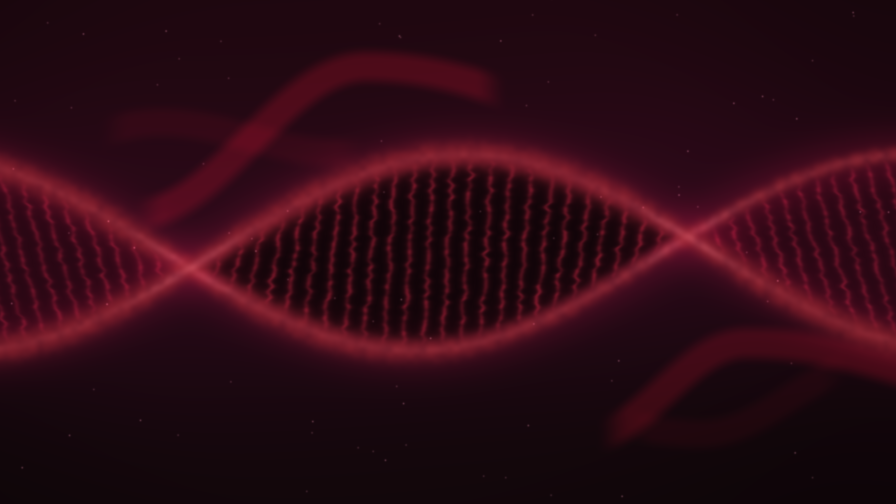
Reproduce this background procedurally as a WebGL 2 fragment shader.

```glsl
#version 300 es
precision highp float;
uniform vec2 u_resolution;
out vec4 fragColor;

const float PI = 3.14159265;
const float TWIST = 3.18;
const float AMPLITUDE = 0.192;
const float SPACING = 0.0382;

float hash(vec2 p) {
    vec3 q = fract(vec3(p.xyx) * 0.1031);
    q += dot(q, q.yzx + 33.33);
    return fract((q.x + q.y) * q.z);
}

float noise(vec2 p) {
    vec2 i = floor(p), f = fract(p);
    f = f * f * (3.0 - 2.0 * f);
    return mix(mix(hash(i), hash(i + vec2(1, 0)), f.x),
               mix(hash(i + vec2(0, 1)), hash(i + vec2(1, 1)), f.x), f.y);
}

float gauss(float d, float width) {
    return exp(-d * d / (width * width));
}

float phase(float x) { return TWIST * (x - 0.377); }

float axisY(float x) { return 0.499 - 0.031 * cos(phase(x)); }

float strandY(float x, float side) {
    return axisY(x) + side * AMPLITUDE * sin(phase(x));
}

// Distance to a strand, corrected for its slope
float strandDistance(vec2 p, float side) {
    float t = phase(p.x);
    float slope = TWIST * (0.031 * sin(t) + side * AMPLITUDE * cos(t));
    return abs(p.y - strandY(p.x, side)) / sqrt(1.0 + slope * slope);
}

// Soft beads that follow a strand
float beads(vec2 p, float side, float radius) {
    float cell = floor(p.x / SPACING), sum = 0.0;
    for (float k = -1.0; k <= 1.0; k++) {
        float id = cell + k;
        float x = (id + 0.35 + 0.3 * hash(vec2(id, side + 5.0))) * SPACING;
        float y = strandY(x, side) + 0.008 * (hash(vec2(id, side + 9.0)) - 0.5);
        sum += gauss(length(p - vec2(x, y)), radius) * (0.6 + 0.4 * hash(vec2(id, 3.0)));
    }
    return sum;
}

// Blurred ribbon: a cosine crest with its own half period on each side
float ribbon(vec2 p, vec2 crest, float height, vec2 halfPeriod, vec2 range, float width) {
    float dx = p.x - crest.x;
    float k = PI / (dx < 0.0 ? halfPeriod.x : halfPeriod.y);
    float y = crest.y - height * (1.0 - cos(k * dx));
    float slope = height * k * sin(k * dx);
    float d = abs(p.y - y) / sqrt(1.0 + slope * slope);
    float ends = smoothstep(range.x - 0.03, range.x + 0.04, p.x)
               * (1.0 - smoothstep(range.y - 0.04, range.y + 0.03, p.x));
    return ends * (1.0 - smoothstep(width * 0.35, width * 1.25, d));
}

// Grainy leaning rungs between the strands
float rungs(vec2 p, float middle) {
    float lean = mix(-0.28, 0.05 + 1.3 * (p.x - 0.87) * (p.x - 0.87), middle);
    float u = (p.x - lean * (p.y - axisY(p.x))) / SPACING + 0.25;
    u += 0.22 * (noise(vec2(floor(u) * 7.0, p.y * 95.0)) - 0.5);
    float grain = 0.55 + 0.65 * noise(vec2(floor(u) * 13.0, p.y * 130.0));
    float d = abs(fract(u) - 0.5);
    return (0.75 * gauss(d, 0.13) + 0.3 * gauss(d, 0.28)) * grain;
}

float specks(vec2 p, float size) {
    vec2 cell = floor(p / size);
    vec2 spot = 0.2 + 0.6 * vec2(hash(cell + 11.0), hash(cell + 47.0));
    float d = length(p - (cell + spot) * size);
    return step(0.94, hash(cell)) * gauss(d, 0.0022);
}

void main() {
    vec2 p = gl_FragCoord.xy / u_resolution.y;
    float wave = sin(phase(p.x));
    float middle = smoothstep(-0.1, 0.1, wave);
    float fromAxis = abs(p.y - axisY(p.x));

    // Dark backdrop with a plum haze above and around the helix
    vec3 color = mix(vec3(0.065, 0.025, 0.038), vec3(0.115, 0.028, 0.058), smoothstep(0.1, 0.75, p.y));
    color += vec3(0.065, 0.008, 0.042) * gauss(fromAxis, 0.32);
    color *= 1.0 - 0.22 * smoothstep(0.5, 1.1, length(p - vec2(0.75, 0.55)));

    // Out of focus ribbons
    float far = ribbon(p, vec2(0.729, 0.868), 0.146, vec2(0.463, 0.972), vec2(0.29, 0.98), 0.036);
    far += 0.35 * ribbon(p, vec2(0.32, 0.757), 0.03, vec2(0.3, 0.35), vec2(0.22, 0.7), 0.034);
    far += 0.9 * ribbon(p, vec2(1.481, 0.319), 0.093, vec2(0.324, 0.845), vec2(1.21, 1.9), 0.037);
    far += 0.3 * ribbon(p, vec2(1.39, 0.139), -0.07, vec2(0.6, 0.35), vec2(1.26, 1.66), 0.034);
    color += vec3(0.17, 0.012, 0.03) * far;

    // Interior of the loops and its rungs
    float inside = smoothstep(0.0, 0.035, AMPLITUDE * abs(wave) - fromAxis);
    color = mix(color, mix(vec3(0.16, 0.025, 0.075), vec3(0.065, 0.016, 0.032), middle), inside);
    color += vec3(0.27, 0.05, 0.085) * rungs(p, middle) * inside * mix(0.7, 1.0, middle);

    // Two glowing strands; the receding one thins on the right
    float crossing = gauss(wave, 0.28);
    for (float side = -1.0; side <= 1.0; side += 2.0) {
        float d = strandDistance(p, side);
        float recede = side < 0.0 ? smoothstep(0.5, 1.5, p.x) : 0.0;
        float width = mix(0.024, 0.014, max(recede, crossing * 0.75));
        float grain = 0.75 + 0.5 * noise(p * 75.0 + side * 20.0);
        float core = gauss(d, width) * mix(0.62, 0.4, recede) * grain;
        core += 0.4 * beads(p, side, mix(0.018, 0.014, recede));
        color += vec3(0.12, 0.012, 0.04) * gauss(d, 0.055) * (1.0 - 0.5 * inside * middle);
        color = mix(color, vec3(0.58, 0.135, 0.18), 1.0 - exp(-1.35 * core));
        color += vec3(0.1, 0.09, 0.09) * gauss(d, 0.009) * grain * (0.3 + 0.7 * crossing);
    }

    // Drifting dust
    color += vec3(0.2, 0.13, 0.15) * (specks(p, 0.06) + 0.6 * specks(p + 3.7, 0.043));
    fragColor = vec4(color, 1.0);
}
```
